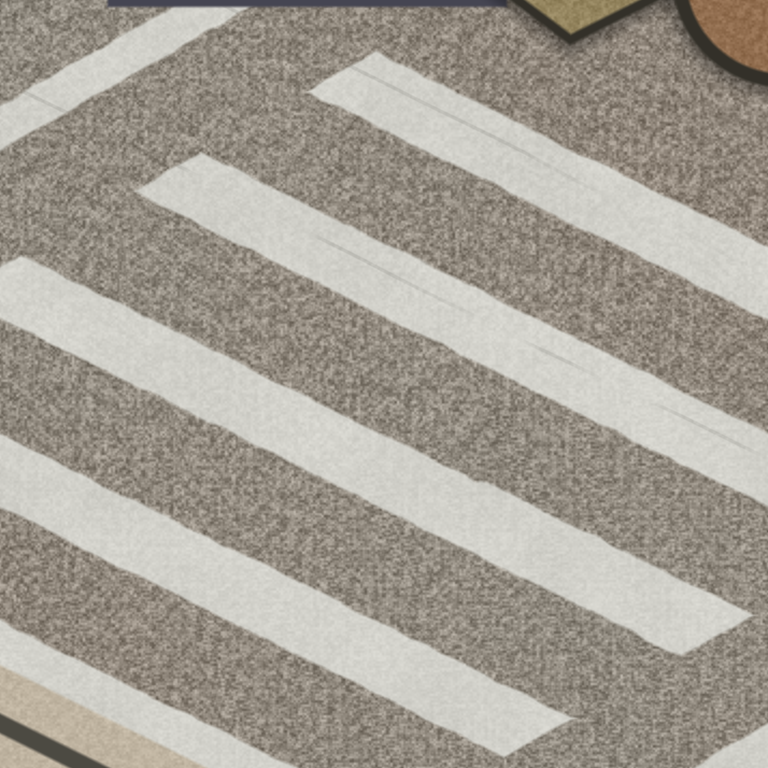
A WebGL 1 fragment shader for this pattern:

```glsl
precision highp float;

uniform vec2 u_resolution;

// Stripe layout, in canvas widths, with depth measured down from the top
const float STRIPE_SLOPE  = 0.497;
const float STRIPE_PITCH  = 0.2467;
const float STRIPE_ORIGIN = 0.118;
const float STRIPE_HALF   = 0.0478;
const float FIRST_STRIPE  = -1.0;
const float LAST_STRIPE   = 3.0;

// Ends of the stripes and the border lines beside them
const float END_SLOPE   = 0.57;
const float END_CENTER  = 0.854;
const float END_HALF    = 0.5065;
const float BORDER_HALF = 0.0285;
const float BORDER_DIST = 0.6875;

const float CURB_START = 0.866;
const float EDGE_SOFT  = 0.0028;
const float EDGE_WEAR  = 0.004;
const float GRAIN_FREQ = 210.0;

const vec3 ASPHALT      = vec3(0.575, 0.552, 0.510);
const vec3 ASPHALT_WARM = vec3(0.555, 0.515, 0.470);
const vec3 PAINT        = vec3(0.825, 0.822, 0.795);
const vec3 CURB         = vec3(0.750, 0.705, 0.630);
const vec3 DARK         = vec3(0.200, 0.190, 0.160);
const vec3 RAIL         = vec3(0.270, 0.270, 0.320);
const vec3 BOARD        = vec3(0.580, 0.520, 0.370);
const vec3 WOOD         = vec3(0.570, 0.430, 0.310);

float hash(vec2 p) {
  return fract(sin(dot(p, vec2(127.1, 311.7))) * 43758.5453);
}

float noise(vec2 p) {
  vec2 i = floor(p);
  vec2 f = fract(p);
  f = f * f * (3.0 - 2.0 * f);
  return mix(mix(hash(i), hash(i + vec2(1.0, 0.0)), f.x),
             mix(hash(i + vec2(0.0, 1.0)), hash(i + vec2(1.0, 1.0)), f.x), f.y);
}

// Coverage of a shape from its signed distance
float cover(float d) {
  float w = max(EDGE_SOFT, 0.75 / u_resolution.x);
  return 1.0 - smoothstep(-w, w, d);
}

float grain(vec2 p) {
  return 0.55 * noise(p * GRAIN_FREQ) + 0.45 * noise(p * GRAIN_FREQ * 1.7 + 31.0) - 0.5;
}

vec3 asphalt(vec2 p, float g) {
  float patches = 0.6 * noise(p * 5.0) + 0.4 * noise(p * 17.0);
  float corner = smoothstep(0.25, 0.75, abs(p.x - p.y + 0.1));
  vec3 col = mix(ASPHALT, ASPHALT_WARM, clamp(0.6 * patches + 0.5 * corner, 0.0, 1.0));
  return col + 0.38 * g + 0.03 * (patches - 0.5);
}

// Object with a dark rim, over a soft shadow
vec3 rimmed(vec3 base, vec3 face, float d, float rim) {
  base *= 1.0 - 0.3 * (1.0 - smoothstep(0.0, 0.025, d));
  base = mix(base, DARK, cover(d));
  return mix(base, face, cover(d + rim));
}

void main() {
  vec2 uv = gl_FragCoord.xy / u_resolution;
  vec2 p = vec2(uv.x, 1.0 - uv.y);
  float g = grain(p);

  // Skewed coordinates across the stripes and across their ends
  float across = p.y - STRIPE_SLOPE * p.x;
  float along = abs(p.y + END_SLOPE * p.x - END_CENTER);
  float acrossScale = inversesqrt(1.0 + STRIPE_SLOPE * STRIPE_SLOPE);
  float alongScale = inversesqrt(1.0 + END_SLOPE * END_SLOPE);
  float wear = EDGE_WEAR * (noise(p * 45.0) - 0.5);

  // Repeated stripes, cut off on a slant
  float id = floor((across - STRIPE_ORIGIN) / STRIPE_PITCH + 0.5);
  float local = across - STRIPE_ORIGIN - id * STRIPE_PITCH;
  local -= 0.006 * (hash(vec2(id, 3.0)) - 0.5);
  float joint = 0.005 * step(0.5, id) * step(id, 1.5) * step(local, 0.0)
              * smoothstep(0.618, 0.628, p.x);
  float stripe = max((abs(local) - STRIPE_HALF - joint) * acrossScale,
                     (along - END_HALF) * alongScale);
  float listed = step(FIRST_STRIPE - 0.5, id) * step(id, LAST_STRIPE + 0.5);
  float border = (abs(along - BORDER_DIST) - BORDER_HALF) * alongScale;
  float painted = max(cover(stripe + wear) * listed, cover(border + wear));

  // Paint with scuffs and a faint seam on the upper stripes
  vec3 paint = PAINT + 0.085 * g + 0.03 * (noise(p * 14.0) - 0.5);
  paint += 0.015 * (hash(vec2(id, 7.0)) - 0.5);
  float seamOffset = local + 0.012 + 0.006 * (noise(p * 9.0) - 0.5);
  float seam = 1.0 - smoothstep(0.001, 0.004, abs(seamOffset));
  paint -= 0.07 * seam * step(id, 0.5) * smoothstep(0.35, 0.75, noise(p * 11.0 + 5.0));
  vec3 col = mix(asphalt(p, g), paint, painted);

  // Curb with a dark gap in the lower left
  float curb = (CURB_START - across) * acrossScale;
  float gap = (abs(across - 0.942) - 0.013) * acrossScale;
  col = mix(col, CURB + 0.12 * g, cover(curb));
  col = mix(col, DARK + 0.1, cover(gap));

  // Rail, board and rounded wood along the top
  float rail = max(p.y - 0.009, abs(p.x - 0.40) - 0.26);
  col = mix(col, RAIL, cover(rail));
  float board = max((p.y - 0.75 * (p.x - 0.664)) / 1.25,
                    (p.y + 0.5 * (p.x - 0.859)) / 1.118);
  col = rimmed(col, BOARD + 0.15 * g, board, 0.012);
  float wood = length(p - vec2(1.022, -0.033)) - 0.147;
  col = rimmed(col, WOOD + 0.15 * g, wood, 0.018);

  gl_FragColor = vec4(clamp(col, 0.0, 1.0), 1.0);
}
```
